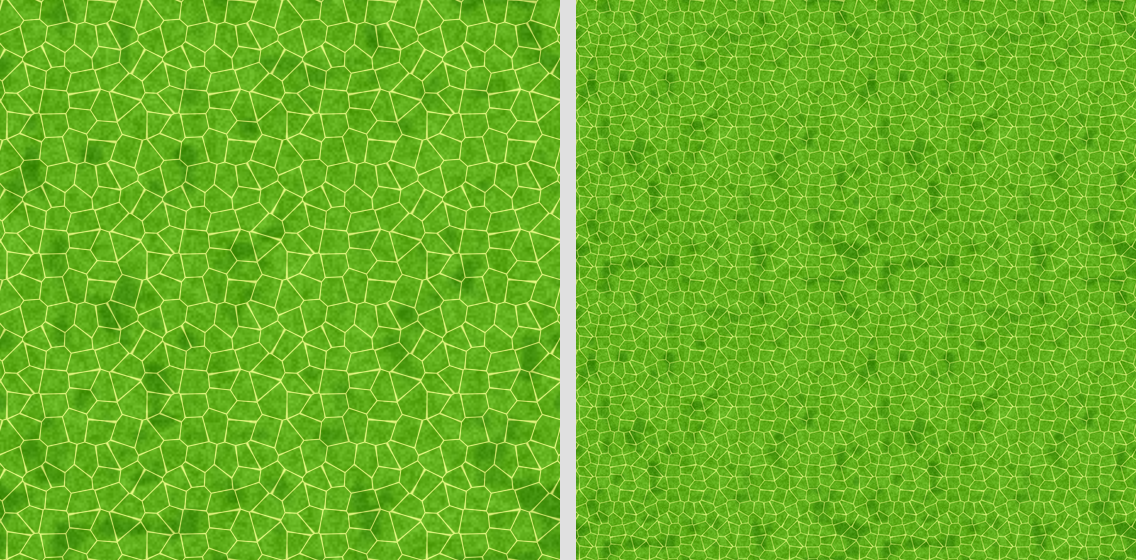
Left, the tile; right, the same tile 2 across and 2 down.
This texture is drawn by a Shadertoy shader. Its source:

```glsl
// Fresh green leaf skin: thin pale veins around polygonal cells, with grain and dark blotches.

vec2 hash2(vec2 p) {
    vec3 q = fract(p.xyx * vec3(0.1031, 0.1030, 0.0973));
    q += dot(q, q.yzx + 33.33);
    return fract((q.xx + q.yz) * q.zy);
}

// Value noise that wraps after a whole number of repeats over the canvas
float wrapNoise(vec2 uv, float repeats, float seed) {
    vec2 p = uv * repeats, cell = floor(p), f = fract(p);
    f = f * f * (3.0 - 2.0 * f);
    vec2 lo = mod(cell, repeats) + seed, hi = mod(cell + 1.0, repeats) + seed;
    return mix(mix(hash2(lo).x, hash2(vec2(hi.x, lo.y)).x, f.x),
               mix(hash2(vec2(lo.x, hi.y)).x, hash2(hi).x, f.x), f.y);
}

// Cellular noise: half the gap between the two nearest seeds, zero on a cell border
float borderDistance(vec2 p) {
    vec2 cell = floor(p), f = fract(p);
    float nearest = 8.0, second = 8.0;
    for (int y = -1; y <= 1; y++)
    for (int x = -1; x <= 1; x++) {
        vec2 offset = vec2(x, y);
        // The cell layout repeats every 6 cells, four times across the canvas
        vec2 seed = offset + 0.5 + 0.8 * (hash2(mod(cell + offset, 6.0) + 17.0) - 0.5);
        float d = length(seed - f);
        second = min(second, max(nearest, d));
        nearest = min(nearest, d);
    }
    return 0.5 * (second - nearest);
}

void mainImage(out vec4 fragColor, in vec2 fragCoord) {
    vec2 uv = fragCoord / iResolution.xy;

    // Leaf flesh with fine grain and soft mottling
    float grain = 0.10 * (wrapNoise(uv, 230.0, 3.0) - 0.5)
                + 0.07 * (wrapNoise(uv, 110.0, 41.0) - 0.5)
                + 0.06 * (wrapNoise(uv, 40.0, 77.0) - 0.5);
    vec3 color = vec3(0.370, 0.682, 0.100) + grain;

    // Scattered darker blotches
    float blotch = 0.6 * wrapNoise(uv, 18.0, 9.0) + 0.4 * wrapNoise(uv, 36.0, 59.0);
    blotch = smoothstep(0.57, 0.85, blotch);
    color = mix(color, vec3(0.24, 0.55, 0.04) + 0.7 * grain, 0.85 * blotch);

    // Veins, averaged over four points of the pixel
    float vein = 0.0;
    for (int i = 0; i < 4; i++) {
        vec2 shift = vec2(i % 2, i / 2) * 0.5 - 0.25;
        vec2 p = (fragCoord + shift) / iResolution.xy * 24.0;
        vein += 0.25 * (1.0 - smoothstep(0.004, 0.038, borderDistance(p)));
    }
    vec3 veinColor = vec3(0.89, 0.96, 0.50) - 0.08 * blotch + 0.5 * grain;
    color = mix(color, veinColor, vein);

    fragColor = vec4(clamp(color, 0.0, 1.0), 1.0);
}
```
